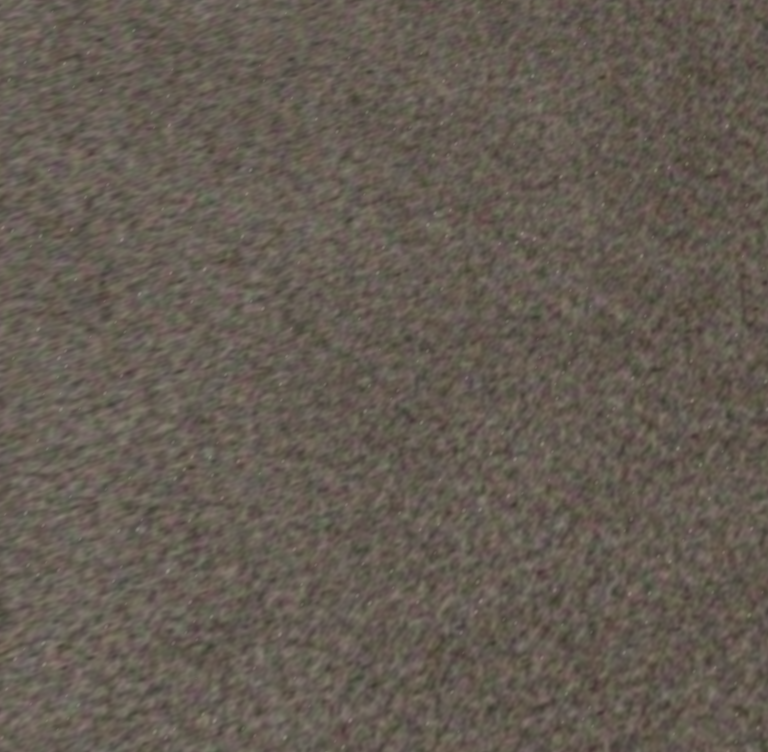
Reproduce this texture procedurally as a Shadertoy shader.

```glsl
// Worn asphalt seen at a slant: soft mineral grains that run in flat streaks
// at the upper left and turn steeper, rounder and coarser to the lower right.
// Layers of rotated gradient noise, with scattered bright chips and dark pits.

#define GRAIN_FREQ 78.0
#define GRAIN_CONTRAST 0.205
#define STREAK_ANGLE 0.36
#define ROUND_ANGLE 0.95
#define TINT_AMOUNT 0.075
#define CHIP_LIGHT 0.13
#define PIT_DARK 0.085
#define BASE_COLOR vec3(0.392, 0.359, 0.322)

vec2 hash2(vec2 cell) {
    uvec2 v = uvec2(ivec2(cell) + 4096);
    v = v * 1664525u + 1013904223u;
    v.x += v.y * 1664525u;
    v.y += v.x * 1664525u;
    v ^= v >> 16u;
    v.x += v.y * 1664525u;
    v.y += v.x * 1664525u;
    v ^= v >> 16u;
    return vec2(v & 65535u) / 65535.0;
}

float cornerSlope(vec2 cell, vec2 offset) {
    return dot(hash2(cell) * 2.0 - 1.0, offset);
}

// Gradient noise, centred on zero
float noise(vec2 p) {
    vec2 i = floor(p), f = fract(p);
    vec2 u = f * f * f * (f * (f * 6.0 - 15.0) + 10.0);
    vec2 e = vec2(1.0, 0.0);
    float low = mix(cornerSlope(i, f), cornerSlope(i + e, f - e), u.x);
    float high = mix(cornerSlope(i + e.yx, f - e.yx), cornerSlope(i + 1.0, f - 1.0), u.x);
    return mix(low, high, u.y);
}

// Coordinates along and across a direction
vec2 turn(vec2 p, float angle) {
    float c = cos(angle), s = sin(angle);
    return vec2(c * p.x + s * p.y, c * p.y - s * p.x);
}

float grains(vec2 p) {
    return 0.72 * noise(p) + 0.45 * noise(p * 1.93 + 17.3);
}

// Sparse soft ellipses, at most one per cell
float scatter(vec2 p, float density, float radius, float squash) {
    vec2 cell = floor(p);
    vec2 pick = hash2(cell + 311.0);
    vec2 center = 0.5 + 0.3 * (hash2(cell + 97.0) - 0.5);
    vec2 d = (fract(p) - center) * vec2(1.0, squash);
    float size = radius * mix(0.6, 1.0, pick.y);
    float shape = 1.0 - smoothstep(0.0, size, length(d));
    return shape * step(pick.x, density) * mix(0.4, 1.0, pick.y);
}

void mainImage(out vec4 fragColor, in vec2 fragCoord) {
    vec2 uv = fragCoord / iResolution.xy;
    vec2 p = fragCoord / iResolution.x;

    // Mild perspective: coarser grains toward the bottom
    vec2 ground = vec2((p.x - 0.5) * (0.9 + 0.2 * p.y), p.y * (0.9 + 0.12 * p.y));

    // Streaky and round grain fields, blended at constant variance
    float bend = 0.12 * noise(p * 4.0 + 5.0);
    float blend = smoothstep(-0.35, 0.55, uv.x - 0.55 * uv.y + bend);
    vec2 streakPos = turn(ground, STREAK_ANGLE) * GRAIN_FREQ;
    vec2 roundPos = turn(ground, ROUND_ANGLE) * GRAIN_FREQ;
    float streak = grains(streakPos * vec2(0.56, 1.2));
    float pebble = grains(roundPos * vec2(0.74, 1.08) + 53.0);
    float grain = streak * sqrt(1.0 - blend) + pebble * sqrt(blend);
    float contrast = GRAIN_CONTRAST * mix(1.12, 0.88, uv.y);

    // Broad shading: paler at the left, darker toward the right
    vec3 color = BASE_COLOR;
    color += vec3(0.014, 0.016, 0.017) * (1.0 - 2.0 * smoothstep(0.0, 1.1, uv.x));
    color += 0.035 * noise(p * 5.0 + 31.0) + 0.045 * noise(streakPos * 0.22 + 9.0);
    color += contrast * grain * vec3(1.02, 1.0, 0.95);

    // Faint green, mauve and rust tints
    float greenness = noise(roundPos * 0.6 + 71.0);
    float warmth = noise(roundPos * 0.42 + 131.0);
    color += TINT_AMOUNT * greenness * vec3(-0.5, 0.5, -0.45);
    color += TINT_AMOUNT * warmth * vec3(0.35, 0.0, -0.4);

    // Dark pits between grains and bright mineral chips
    float pits = scatter(streakPos * 0.42, 0.2, 0.34, 2.0);
    float chips = scatter(roundPos * 0.8, mix(0.11, 0.045, uv.y), 0.34, 1.6);
    color -= PIT_DARK * pits * vec3(1.0, 1.0, 0.92);
    color += CHIP_LIGHT * chips * vec3(1.0, 1.0, 0.97);

    fragColor = vec4(clamp(color, 0.0, 1.0), 1.0);
}
```
